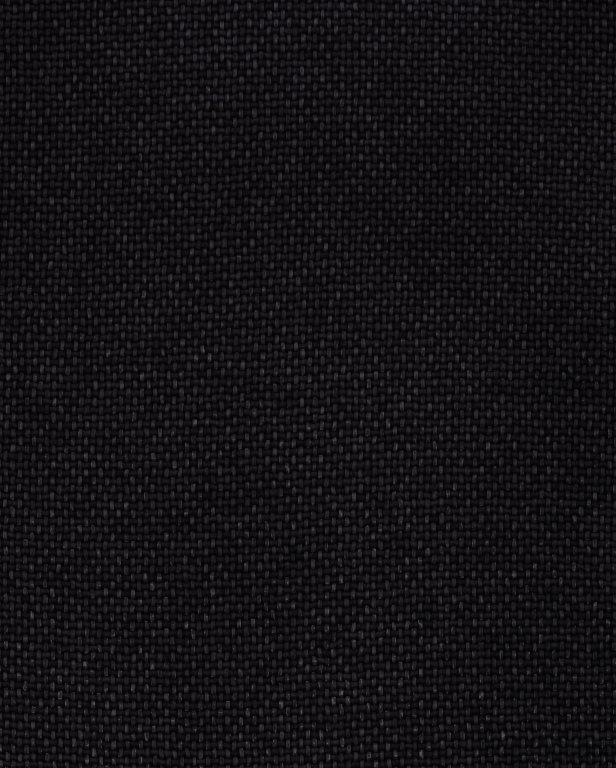
A WebGL 1 fragment shader for this texture:

```glsl
precision highp float;
// Black plain-weave nylon: raised vertical stitches over dark horizontal yarns.

uniform vec2 u_resolution;

const vec2 THREADS = vec2(92.0, 96.0);      // columns and rows of the weave
const vec2 WARP_HALF = vec2(0.31, 0.60);    // stitch half size, in cells
const vec2 WEFT_HALF = vec2(0.70, 0.37);
const float CORNER = 0.22;
const float WOBBLE = 0.16;                  // yarn wander, in cells
const float BOW = 0.7;                      // slow bend of the cloth, in cells
const float GRAIN = 0.75;                   // contrast of the filaments
const vec3 GAP_COLOR = vec3(0.020, 0.015, 0.020);
const vec3 WEFT_COLOR = vec3(0.108, 0.098, 0.112);
const vec3 WARP_COLOR = vec3(0.180, 0.170, 0.181);
const vec3 GLINT_COLOR = vec3(0.17, 0.17, 0.172);

float hash(vec2 p) {
  vec3 q = fract(vec3(p.xyx) * 0.1031);
  q += dot(q, q.yzx + 33.33);
  return fract((q.x + q.y) * q.z);
}

float noise(vec2 p) {
  vec2 i = floor(p);
  vec2 f = fract(p);
  f = f * f * (3.0 - 2.0 * f);
  float low = mix(hash(i), hash(i + vec2(1.0, 0.0)), f.x);
  float high = mix(hash(i + vec2(0.0, 1.0)), hash(i + vec2(1.0, 1.0)), f.x);
  return mix(low, high, f.y);
}

float roundedBox(vec2 p, vec2 halfSize) {
  vec2 d = abs(p) - halfSize + CORNER;
  return length(max(d, 0.0)) + min(max(d.x, d.y), 0.0) - CORNER;
}

float cover(float dist, float blur) {
  return 1.0 - smoothstep(-blur, blur, dist);
}

void main() {
  vec2 uv = gl_FragCoord.xy / u_resolution;
  vec2 pixel = THREADS / u_resolution;
  float blur = max(0.08, 0.5 * max(pixel.x, pixel.y));

  // Weave coordinates with a gentle bow and wandering yarns
  vec2 p = uv * THREADS;
  p += BOW * vec2(sin(uv.y * 4.0 + 0.6), sin(uv.x * 5.0 + uv.y * 2.0));
  p += WOBBLE * (vec2(noise(p * 0.6), noise(p * 0.6 + 57.0)) - 0.5) * 2.0;
  vec2 cell = floor(p);
  vec2 local = fract(p) - 0.5;
  float warpOnTop = 1.0 - mod(cell.x + cell.y, 2.0);

  // In the other kind of cell, a yarn's end reaches in from the neighbour
  vec2 side = vec2(local.x < 0.0 ? -1.0 : 1.0, local.y < 0.0 ? -1.0 : 1.0);
  vec2 warpShift = vec2(0.0, side.y) * (1.0 - warpOnTop);
  vec2 weftShift = vec2(side.x, 0.0) * warpOnTop;
  vec2 warpPos = local - warpShift;
  vec2 weftPos = local - weftShift;
  float warpSeed = hash(cell + warpShift + 11.0);
  float weftSeed = hash(cell + weftShift + 71.0);
  float warpMask = cover(roundedBox(warpPos, WARP_HALF), blur);
  float weftMask = cover(roundedBox(weftPos, WEFT_HALF), blur);

  // Rounded yarns, lit from above
  float warpRound = 1.0 - 0.55 * smoothstep(0.1, 0.6, abs(warpPos.y - 0.06));
  float weftRound = 1.0 - 0.6 * smoothstep(0.05, 0.42, abs(weftPos.y - 0.08));
  weftRound *= 1.0 - 0.45 * smoothstep(0.25, 0.7, abs(weftPos.x));
  float fibre = 1.0 + GRAIN * (noise(p * vec2(3.6, 2.6)) - 0.5);
  vec3 weft = WEFT_COLOR * weftRound * mix(0.75, 1.15, weftSeed);
  vec3 warp = WARP_COLOR * warpRound * mix(0.74, 1.08, warpSeed);
  vec3 color = mix(GAP_COLOR, weft * fibre, weftMask);
  color = mix(color, warp * fibre, warpMask);

  // Small glints on loose filaments, denser toward the bottom
  float speck = smoothstep(0.74, 0.92, noise(p * vec2(3.1, 2.9) + 130.0));
  color += GLINT_COLOR * speck * warpMask * mix(0.85, 0.15, uv.y);

  // Uneven light: soft patches, a dark right side and a violet cast on top
  float light = 0.84 + 0.3 * noise(uv * vec2(3.0, 4.0) + 5.0);
  light *= 1.0 - 0.28 * smoothstep(0.55, 1.0, uv.x) * (1.0 - 0.5 * uv.y);
  light *= 1.0 - 0.12 * smoothstep(0.25, 0.0, uv.x);
  color *= light * mix(vec3(1.0), vec3(0.99, 0.97, 1.06), uv.y);

  gl_FragColor = vec4(color, 1.0);
}
```
